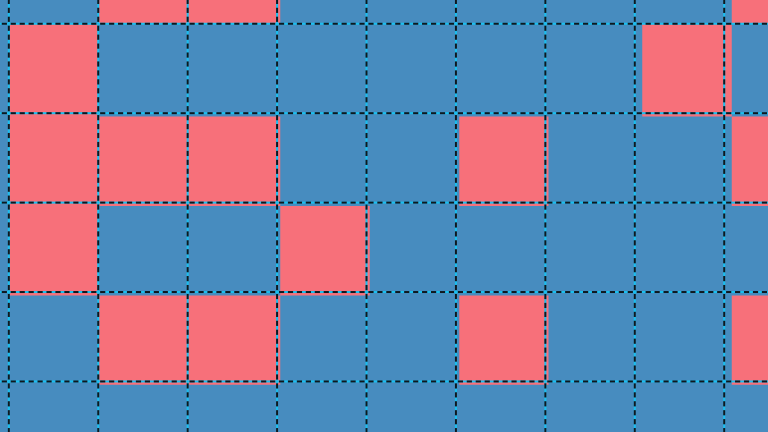
Write a Shadertoy shader that draws this pattern.

```glsl
const vec3 BLUE = vec3(0.28, 0.55, 0.75);
const vec3 PINK = vec3(0.97, 0.44, 0.48);
const vec3 CYAN = vec3(0.10, 0.75, 0.94);
const vec3 INK = vec3(0.06, 0.09, 0.12);

// Which cells are filled; rows count downwards
bool isFilled(ivec2 cell) {
    int c = cell.x, r = cell.y;
    bool leftColumn = c == 0 && r >= 0 && r <= 2;
    bool diagonal = (r & 1) == 0 && r < 4 && c == 7 - 2 * r;
    bool oddRow = (r & 1) == 1 && c > 0 && (c == 1 || c % 3 == 2);
    bool gap = r < 0 && c == 5;
    return leftColumn || diagonal || (oddRow && !gap);
}

// Fills drift right and down from the ruled grid
vec2 fillDrift(vec2 g) {
    return vec2(0.008 + 0.028 * step(1.5, g.x) + 0.047 * step(6.5, g.x),
                0.004 + 0.034 * step(0.5, g.y));
}

// Antialiased fill by 4x4 supersampling
float fillCoverage(vec2 g, float px) {
    float sum = 0.0;
    for (int i = 0; i < 16; i++) {
        vec2 s = g + (vec2(i % 4, i / 4) - 1.5) * 0.25 * px;
        sum += isFilled(ivec2(floor(s - fillDrift(s)))) ? 1.0 : 0.0;
    }
    return sum / 16.0;
}

float coverage(float dist, float px) {
    return clamp(0.5 - dist / px, 0.0, 1.0);
}

void mainImage(out vec4 fragColor, in vec2 fragCoord) {
    // Grid units: one cell is 1 by 1, y downwards
    vec2 uv = fragCoord / iResolution.y;
    vec2 g = (vec2(uv.x, 1.0 - uv.y) - vec2(0.0204, 0.0550)) / 0.207;
    float px = 1.0 / (0.207 * iResolution.y);

    vec3 color = mix(BLUE, PINK, fillCoverage(g, px));

    // Ruled lines: x holds the vertical ones, y the horizontal ones
    vec2 lineDist = abs(fract(g + 0.5) - 0.5) - 0.0112;
    vec2 line = vec2(coverage(lineDist.x, px), coverage(lineDist.y, px));

    // Ten dashes per cell, running along each line
    vec2 dashDist = (abs(fract(g.yx * 10.0) - 0.5) - 0.29) / 10.0;
    vec2 dash = line * vec2(coverage(dashDist.x, px), coverage(dashDist.y, px));

    color = mix(color, CYAN, max(line.x, line.y));
    color = mix(color, INK, max(dash.x, dash.y));
    fragColor = vec4(color, 1.0);
}
```
